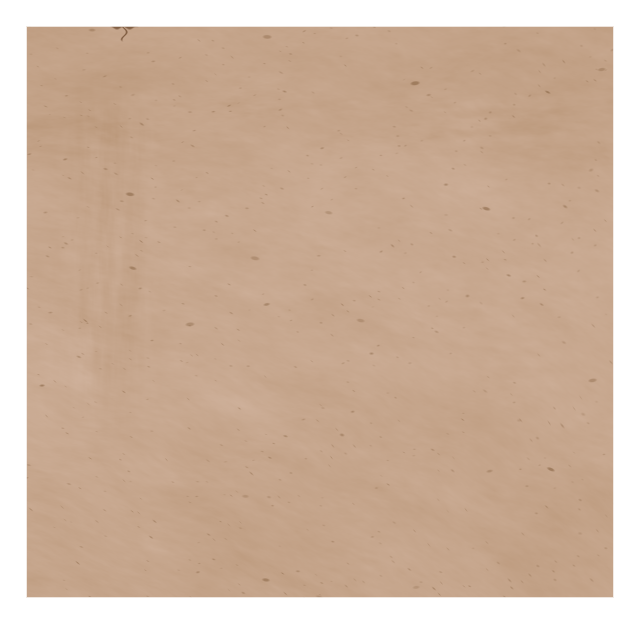
Give the GLSL for this texture, as a WebGL 2 fragment shader.

```glsl
#version 300 es
precision highp float;

uniform vec2 u_resolution;
out vec4 fragColor;

vec3 hash3(vec2 cell) {
  vec3 h = vec3(dot(cell, vec2(127.1, 311.7)),
                dot(cell, vec2(269.5, 183.3)),
                dot(cell, vec2(419.2, 371.9)));
  return fract(sin(h) * 43758.55);
}

// Cellular noise: soft bumps of random sign, one per cell
float bumps(vec2 p) {
  vec2 cell = floor(p);
  float sum = 0.0;
  for (int y = -1; y <= 1; y++) {
    for (int x = -1; x <= 1; x++) {
      vec2 corner = cell + vec2(x, y);
      vec3 h = hash3(corner);
      vec2 d = p - corner - h.xy;
      float w = max(0.0, 1.0 - dot(d, d));
      sum += (h.z - 0.5) * w * w * w;
    }
  }
  return sum;
}

float layeredBumps(vec2 p) {
  float sum = 0.0, amplitude = 1.0;
  for (int i = 0; i < 4; i++) {
    sum += amplitude * bumps(p);
    p = p * 2.03 + vec2(17.3, 9.1);
    amplitude *= 0.6;
  }
  return sum;
}

// Scattered elongated flecks; radius is in canvas units
float flecks(vec2 p, float cells, float density, float radius) {
  vec2 cell = floor(p * cells);
  vec3 h = hash3(cell + cells);
  vec3 k = hash3(cell + 57.0);
  vec2 d = p - (cell + 0.2 + 0.6 * h.xy) / cells;
  d.y += d.x * (k.y - 0.5) * 0.8;
  float r = radius * (0.6 + 0.6 * k.x);
  float dist = length(d * vec2(0.65, 1.4)) - r;
  float soft = 0.0007 + 0.7 / u_resolution.y;
  return step(h.z, density) * (0.4 + 0.6 * k.z) * smoothstep(soft, -soft, dist);
}

void main() {
  vec2 uv = gl_FragCoord.xy / u_resolution;
  vec2 p = gl_FragCoord.xy / u_resolution.y;

  // Fibres slope down to the right and level out towards the top
  vec2 fibre = vec2(p.x, p.y + p.x * (0.38 - 0.32 * p.y));
  fibre.y += 0.004 * sin(p.x * 23.0 + 3.0 * sin(p.y * 11.0));

  // Broad shading: darker along the top, the upper right and the bottom
  float tone = 0.13 + 0.13 * smoothstep(0.6, 0.95, uv.y)
    + 0.10 * smoothstep(0.4, 0.08, uv.y)
    + 0.10 * smoothstep(0.6, 1.0, uv.x) * smoothstep(0.7, 0.95, uv.y);
  tone += 0.13 * layeredBumps(p * vec2(3.0, 5.0) + 4.0);

  // Cloudy streaks and fine fibres
  tone += 0.14 * layeredBumps(fibre * vec2(9.0, 28.0));
  tone += 0.09 * layeredBumps(fibre * vec2(38.0, 130.0) + 31.0);

  // Vertical stain on the left, level stains near the top
  float leftStain = exp(-pow((uv.x - 0.17) / 0.065, 2.0))
    * smoothstep(0.25, 0.45, uv.y) * smoothstep(0.92, 0.75, uv.y);
  tone += leftStain * (0.06 + 0.22 * layeredBumps(p * vec2(40.0, 6.0)));
  float topStain = exp(-pow((uv.y - 0.8) / 0.07, 2.0));
  tone += topStain * (0.03 + 0.28 * max(0.0, layeredBumps(p * vec2(8.0, 34.0) + 70.0)));

  // Pale rubbed patch
  vec2 patchOffset = (uv - vec2(0.76, 0.69)) / vec2(0.1, 0.04);
  tone -= 0.08 * exp(-dot(patchOffset, patchOffset));

  vec3 color = mix(vec3(0.80, 0.68, 0.59), vec3(0.67, 0.52, 0.38), clamp(tone, -0.1, 1.0));

  // Large spots, medium flecks and fine specks
  float marks = 0.6 * flecks(p, 11.0, 0.16, 0.0036)
    + 0.5 * flecks(fibre, 34.0, 0.16, 0.0015)
    + 0.45 * flecks(fibre + 0.37, 75.0, 0.12, 0.0009);
  color = mix(color, vec3(0.52, 0.38, 0.25), min(marks, 0.8));

  // Small hooked tear at the upper edge
  float pixel = 1.0 / u_resolution.y;
  float tearX = 0.199 + 0.004 * sin(p.y * 260.0);
  float tear = smoothstep(0.0012 + pixel, 0.0, abs(p.x - tearX))
    * smoothstep(0.932, 0.938, uv.y);
  float chips = smoothstep(0.953, 0.957, uv.y + 0.002 * sin(p.x * 310.0))
    * smoothstep(0.024, 0.018, abs(p.x - 0.199));
  color = mix(color, vec3(0.40, 0.26, 0.15), 0.7 * max(tear, chips));

  // Sheet on a white margin
  vec2 edge = abs(uv - 0.5) - vec2(0.4583, 0.4573);
  float sheet = smoothstep(0.5 * pixel, -0.5 * pixel, max(edge.x, edge.y));
  fragColor = vec4(mix(vec3(1.0), color, sheet), 1.0);
}
```
